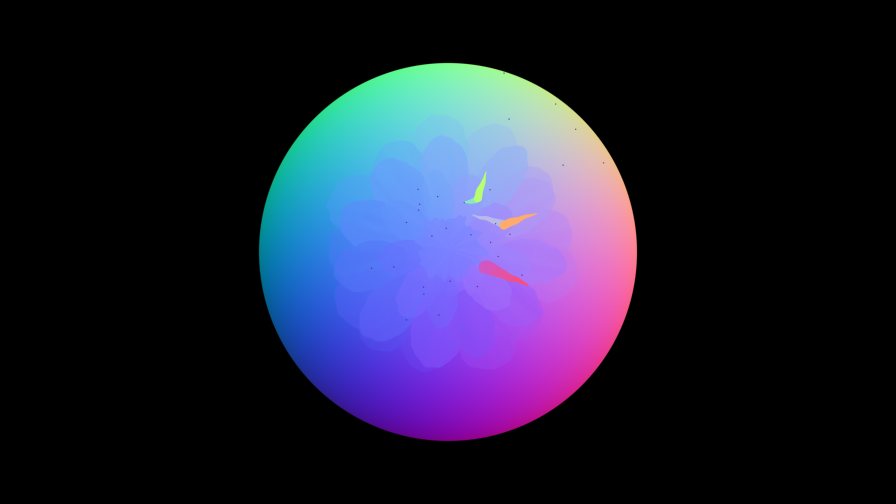
Give the GLSL for this texture map, as a Shadertoy shader.

```glsl
// Normal map of a sphere with a many-petalled flower pressed into its face.

const float TAU = 6.2831853;
const float SPHERE_RADIUS = 0.375;
const vec2 FLOWER_CENTER = vec2(0.004, 0.006);
const float CORE_RADIUS = 0.066;
const float CORE_TILT = 0.45;       // share of the sphere slope kept in the core
const float EDGE_WARP = 0.006;      // raggedness of the petal outlines
const float TILT_JITTER = 0.13;     // random lean of each petal
const float SPECK_CELL = 0.013;
const float SPECK_CHANCE = 0.045;
const vec3 LIME = vec3(0.72, 1.00, 0.44);
const vec3 MINT = vec3(0.55, 0.90, 0.76);
const vec3 ORANGE = vec3(1.00, 0.67, 0.42);
const vec3 PALE_LILAC = vec3(0.72, 0.73, 0.91);
const vec3 PINK = vec3(0.82, 0.34, 0.76);
const vec3 RED = vec3(1.00, 0.30, 0.44);
const vec3 SPECK_COLOR = vec3(0.22, 0.12, 0.45);

float hash(vec2 p) {
    vec3 q = fract(vec3(p.xyx) * 0.1031);
    q += dot(q, q.yzx + 33.33);
    return fract((q.x + q.y) * q.z);
}

float noise(vec2 p) {
    vec2 i = floor(p), f = fract(p);
    f = f * f * (3.0 - 2.0 * f);
    vec2 e = vec2(0.0, 1.0);
    return mix(mix(hash(i), hash(i + e.yx), f.x),
               mix(hash(i + e.xy), hash(i + e.yy), f.x), f.y);
}

float cover(float d, float px) {
    return 1.0 - smoothstep(-px, px, d);
}

// Lays one ring of overlapping elliptical petals over the slope field.
void petalRing(inout vec2 slope, vec2 p, int count, float dist, vec2 size,
               float phase, float seed, float strength, float px) {
    for (int i = 0; i < count; i++) {
        float id = float(i) + seed;
        vec2 rnd = vec2(hash(vec2(id, 3.0)), hash(vec2(id, 17.0))) - 0.5;
        float angle = phase + (float(i) + 0.35 * rnd.x) * TAU / float(count);
        vec2 dir = vec2(cos(angle), sin(angle));
        vec2 center = dir * dist * (1.0 + 0.12 * rnd.y);
        vec2 q = p - center;
        q = vec2(dot(q, dir), dot(q, vec2(-dir.y, dir.x)));
        vec2 radii = size * (1.0 + 0.25 * rnd.yx);
        float d = (length(q / radii) - 1.0) * min(radii.x, radii.y);
        vec2 lean = mix(center, p, 0.4) / SPHERE_RADIUS * 0.85;
        lean += rnd * TILT_JITTER;
        // Fine lengthwise folds
        float fold = noise(vec2(q.y * 75.0, q.x * 9.0) + id * 7.0) - 0.5;
        lean += vec2(-dir.y, dir.x) * fold * 0.07;
        slope = mix(slope, lean, cover(d, px) * strength);
    }
}

// Tapered sliver from a to b with half widths w.x and w.y.
void sliver(inout vec3 color, vec2 p, vec2 a, vec2 b, vec2 w,
            vec3 startColor, vec3 endColor, float px) {
    vec2 ab = b - a;
    float h = clamp(dot(p - a, ab) / dot(ab, ab), 0.0, 1.0);
    float d = length(p - a - ab * h) - mix(w.x, w.y, h);
    color = mix(color, mix(startColor, endColor, h), cover(d, px));
}

void mainImage(out vec4 fragColor, in vec2 fragCoord) {
    vec2 p = (fragCoord - 0.5 * iResolution.xy) / iResolution.y;
    float px = 0.8 / iResolution.y;
    float r = length(p);

    // Ragged flower space
    vec2 warp = vec2(noise(p * 65.0), noise(p * 65.0 + 41.0)) - 0.5;
    vec2 f = p - FLOWER_CENTER + warp * EDGE_WARP;

    // Sphere slope, then petals from the rim inwards
    vec2 slope = p / SPHERE_RADIUS;
    petalRing(slope, f, 13, 0.195, vec2(0.058, 0.055), 0.2, 50.0, 0.45, px);
    petalRing(slope, f, 11, 0.160, vec2(0.073, 0.047), 1.62, 11.0, 0.75, px);
    petalRing(slope, f, 9, 0.100, vec2(0.052, 0.034), 0.5, 83.0, 0.6, px);

    // Rayed core
    float a = atan(f.y, f.x);
    float rays = noise(vec2(cos(a), sin(a)) * 7.0 + 20.0) - 0.5;
    float core = cover(length(f) - CORE_RADIUS - 0.025 * rays, px);
    slope = mix(slope, f / SPHERE_RADIUS * CORE_TILT + vec2(-0.04, 0.02) + rays * 0.04, core * 0.8);

    // Slope to normal colour
    float z = sqrt(max(0.0, 1.0 - dot(slope, slope)));
    vec3 color = 0.5 + 0.5 * vec3(slope, z);

    // Bright folds between the petals on the right
    vec2 s = p + warp * 0.004;
    sliver(color, s, vec2(0.034, 0.098), vec2(0.056, 0.104), vec2(0.002, 0.007), MINT, MINT, px);
    sliver(color, s, vec2(0.060, 0.107), vec2(0.076, 0.159), vec2(0.008, 0.001), LIME, LIME, px);
    sliver(color, s, vec2(0.048, 0.074), vec2(0.108, 0.057), vec2(0.001, 0.008), PALE_LILAC, PALE_LILAC, px);
    sliver(color, s, vec2(0.112, 0.054), vec2(0.174, 0.076), vec2(0.009, 0.001), ORANGE, ORANGE, px);
    sliver(color, s, vec2(0.076, -0.030), vec2(0.158, -0.064), vec2(0.014, 0.002), PINK, RED, px);

    // Sparse specks in the flower and near the upper right rim
    vec2 cell = floor(p / SPECK_CELL);
    vec2 spot = (cell + 0.25 + 0.5 * vec2(hash(cell + 5.0), hash(cell + 9.0))) * SPECK_CELL;
    float zone = max(step(r, 0.16), step(0.25, r) * step(0.1, p.x) * step(0.15, p.y));
    float speck = step(hash(cell + 71.0), SPECK_CHANCE) * zone;
    color = mix(color, SPECK_COLOR, speck * 0.8 * cover(length(p - spot) - 0.0011, px));

    fragColor = vec4(color * cover(r - SPHERE_RADIUS, px), 1.0);
}
```
